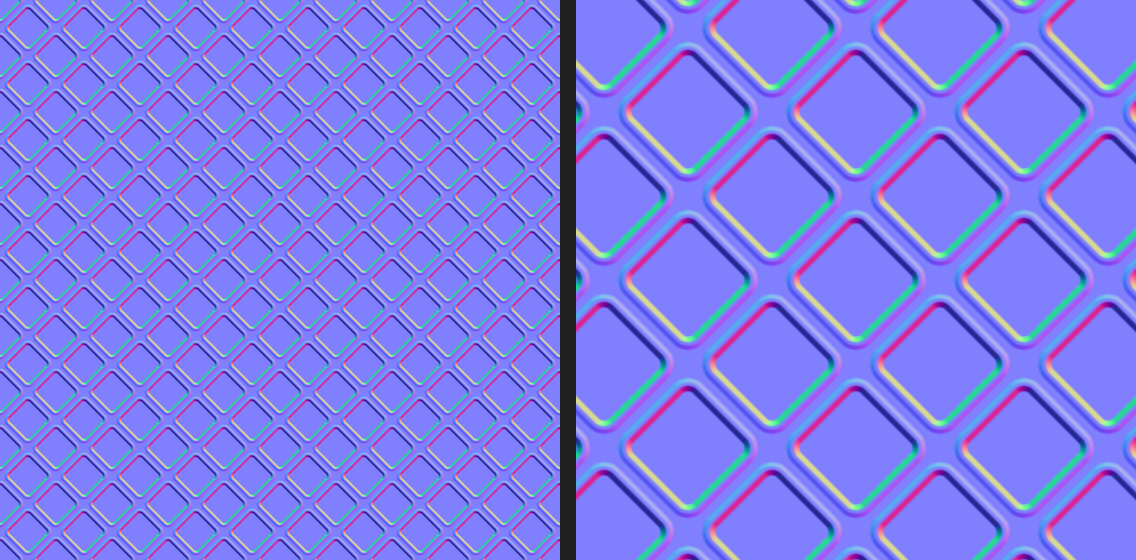
Left: the whole. Right: its middle third, enlarged.
A Shadertoy shader for this texture map:

```glsl
#define REPEATS 10.0        // diamond columns and rows across the tile
#define HALF_SIZE 0.402     // half side of a diamond, cell side = 1
#define CORNER 0.11         // corner radius
#define WALL_WIDTH 0.046    // steep inner wall
#define WALL_SLOPE 6.0
#define LIP_START 0.028     // gentle outer slope of the rim
#define LIP_END 0.064
#define LIP_SLOPE 0.55
#define SOFTNESS 0.02       // minimum edge blur

// Box-filtered coverage of the interval [a, b] at distance d
float band(float d, float a, float b, float blur) {
    float overlap = min(d + 0.5 * blur, b) - max(d - 0.5 * blur, a);
    return clamp(overlap / blur, 0.0, 1.0);
}

// Signed distance to a rounded square in x, its outward direction in yz
vec3 roundedSquare(vec2 p) {
    vec2 q = abs(p) - (HALF_SIZE - CORNER);
    float d = length(max(q, 0.0)) + min(max(q.x, q.y), 0.0) - CORNER;
    vec2 outward = normalize(max(q, vec2(1e-5)));
    return vec3(d, outward * vec2(p.x < 0.0 ? -1.0 : 1.0, p.y < 0.0 ? -1.0 : 1.0));
}

// Tangent-space normal packed as a colour
vec3 normalColor(vec2 tilt) {
    return 0.5 + 0.5 * normalize(vec3(tilt, 1.0));
}

void mainImage(out vec4 fragColor, in vec2 fragCoord) {
    // Diagonal lattice: whole numbers of cells along both canvas axes
    vec2 uv = REPEATS * fragCoord / iResolution.xy;
    vec2 diagonal = vec2(uv.x + uv.y, uv.x - uv.y);
    vec2 cell = fract(diagonal + 0.5) - 0.5;
    float blur = max(SOFTNESS, 1.4142 * REPEATS / iResolution.y);

    // Turn the outward direction back to canvas axes
    vec3 shape = roundedSquare(cell);
    vec2 outward = vec2(shape.y + shape.z, shape.y - shape.z) * 0.70711;

    // Recessed floor, steep wall facing inward, shallow lip facing outward
    float wall = band(shape.x, -WALL_WIDTH, 0.0, blur);
    float lip = band(shape.x, LIP_START, LIP_END, blur);
    vec3 color = normalColor(vec2(0.0));
    color = mix(color, normalColor(outward * LIP_SLOPE), lip);
    color = mix(color, normalColor(-outward * WALL_SLOPE), wall);

    fragColor = vec4(color, 1.0);
}
```
